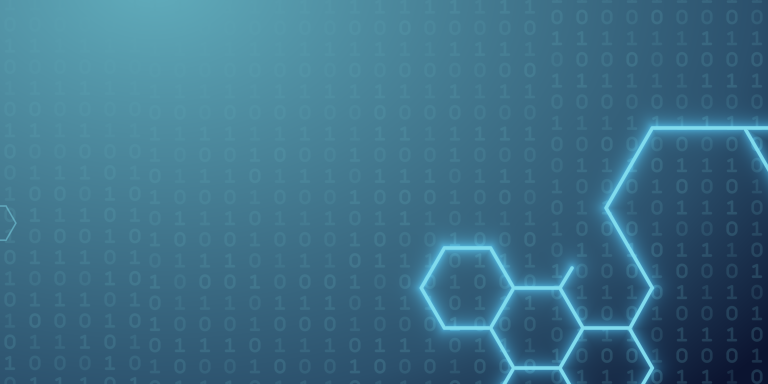
Write a Shadertoy shader that draws this background.

```glsl
#define BRIGHT vec3(0.38, 0.68, 0.74)
#define MIDDLE vec3(0.17, 0.315, 0.425)
#define DEEP vec3(0.045, 0.08, 0.19)
#define DIGIT_COLOR vec3(0.36, 0.64, 0.70)
#define LINE_COLOR vec3(0.50, 0.86, 0.93)
#define GLOW_COLOR vec3(0.16, 0.48, 0.56)
#define CELL vec2(0.0651, 0.0551)
#define DIGIT_OPACITY 0.20
#define DIGIT_STROKE 0.0034
#define LINE_HALF 0.0046
#define GLOW_SIZE 0.018
#define APOTHEM 0.1042

float hash(vec2 p) {
    vec3 q = fract(vec3(p.xyx) * 0.1031);
    q += dot(q, q.yzx + 33.33);
    return fract((q.x + q.y) * q.z);
}

float segment(vec2 p, vec2 a, vec2 b) {
    vec2 v = b - a;
    return length(p - a - v * clamp(dot(p - a, v) / dot(v, v), 0.0, 1.0));
}

// Distance to the outline of a flat-topped hexagon
float hexOutline(vec2 p, float apothem) {
    const vec3 k = vec3(-0.8660254, 0.5, 0.5773503);
    p = abs(p);
    p -= 2.0 * min(dot(k.xy, p), 0.0) * k.xy;
    p -= vec2(clamp(p.x, -k.z * apothem, k.z * apothem), apothem);
    return length(p);
}

float coverage(float d) {
    float pixel = 1.0 / iResolution.y;
    return 1.0 - smoothstep(-0.7 * pixel, 0.7 * pixel, d);
}

float zeroGlyph(vec2 p) {
    return abs(length(vec2(p.x, max(abs(p.y) - 0.0045, 0.0))) - 0.0112);
}

float oneGlyph(vec2 p) {
    float stem = segment(p, vec2(0.0, -0.015), vec2(0.0, 0.015));
    float base = segment(p, vec2(-0.010, -0.015), vec2(0.010, -0.015));
    float flag = segment(p, vec2(0.0, 0.015), vec2(-0.009, 0.011));
    return min(stem, min(base, flag));
}

// Three blocks of binary rows, each with its own grid offset
float digits(vec2 p) {
    vec2 start = p.x < 0.380 ? vec2(0.026, 0.7161)
               : p.x < 1.417 ? vec2(0.4036, 0.4870)
               : vec2(1.4505, 0.9557);
    vec2 cell = floor((p - start) / CELL + 0.5);
    vec2 center = start + cell * CELL;
    bool isOne = mod(cell.y, 2.0) > 0.5;
    // Every fourth column is inverted in the lower rows
    if (mod(cell.x, 4.0) < 0.5 && center.y < 0.6) isOne = !isOne;
    vec2 q = p - center;
    float d = isOne ? oneGlyph(q) : zeroGlyph(q);
    float strength = 0.8 + 0.4 * hash(cell + 50.0 + floor(start * 40.0));
    return coverage(d - DIGIT_STROKE) * strength;
}

// Cluster of small cells joined to a large open hexagon
float network(vec2 p) {
    vec2 first = vec2(1.2174, 0.25);
    vec2 stride = vec2(1.7320508, -1.0) * APOTHEM;
    float d = hexOutline(p - first - stride - vec2(0.0, -2.0 * APOTHEM), APOTHEM);
    for (int i = 0; i < 3; i++) {
        d = min(d, hexOutline(p - first - float(i) * stride, APOTHEM));
    }
    vec2 largeCenter = vec2(1.819, 0.4583);
    float radius = 4.0 * APOTHEM / 1.7320508;
    for (int i = 0; i < 4; i++) {
        float a = float(i) * 1.0471976;
        float b = a + 1.0471976;
        vec2 from = largeCenter + radius * vec2(cos(a), sin(a));
        vec2 to = largeCenter + radius * vec2(cos(b), sin(b));
        d = min(d, segment(p, from, to));
    }
    // Connecting branches
    d = min(d, segment(p, vec2(1.939, 0.6667), vec2(2.2, 0.6667)));
    d = min(d, segment(p, vec2(1.698, 0.25), vec2(1.6406, 0.1458)));
    return min(d, segment(p, vec2(1.4583, 0.25), vec2(1.4896, 0.302)));
}

void mainImage(out vec4 fragColor, in vec2 fragCoord) {
    vec2 p = fragCoord / iResolution.y;
    p.x *= 2.0 * iResolution.y / iResolution.x;

    // Elliptical light falling off from the upper left
    float falloff = length((p - vec2(0.4, 1.05)) * vec2(0.7, 1.0));
    vec3 color = mix(BRIGHT, MIDDLE, clamp(falloff / 1.1, 0.0, 1.0));
    color = mix(color, DEEP, clamp((falloff - 1.1) / 0.37, 0.0, 1.0));

    color = mix(color, DIGIT_COLOR, DIGIT_OPACITY * digits(p));

    // Glowing lines
    float d = network(p);
    color += GLOW_COLOR * exp(-d / GLOW_SIZE) * 0.8;
    color = mix(color, LINE_COLOR, coverage(d - LINE_HALF));

    // Faint cell at the left edge
    float faint = hexOutline(p - vec2(-0.010, 0.419), 0.0445);
    color = mix(color, LINE_COLOR, 0.5 * coverage(faint - 0.002));

    fragColor = vec4(color, 1.0);
}
```
